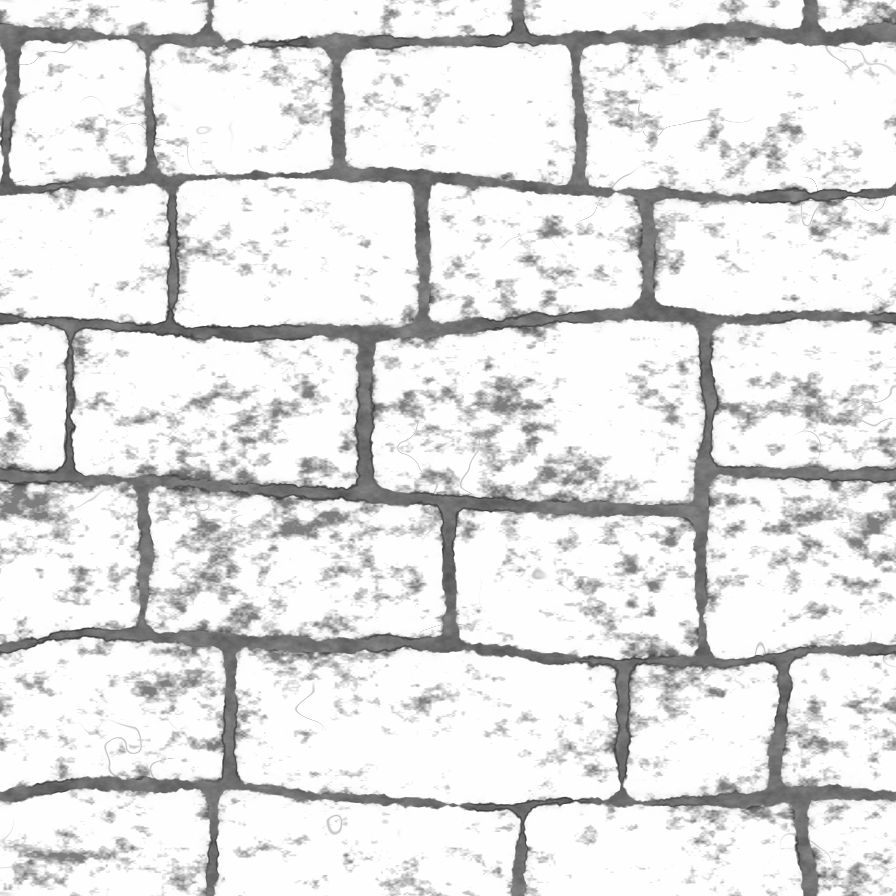
Reproduce this texture map procedurally as a three.js fragment shader.

```glsl
varying vec2 vUv;

#define STONE_WHITE 0.995
#define MORTAR_GREY 0.44
#define JOINT_MIN 0.0032
#define JOINT_MAX 0.0092
#define CORNER_RADIUS 0.022
#define WOBBLE 0.014
#define GRIME_START 0.175
#define GRIME_GAIN 1.25
#define EDGE_BLUR 0.0013
#define COURSES 6

float hash(vec2 p) {
  vec3 q = fract(p.xyx * 0.1031);
  q += dot(q, q.yzx + 33.33);
  return fract((q.x + q.y) * q.z);
}

// Value noise that tiles over the unit square
float noise(vec2 uv, vec2 cells) {
  vec2 p = uv * cells;
  vec2 i = floor(p);
  vec2 f = p - i;
  f = f * f * (3.0 - 2.0 * f);
  vec2 a = mod(i, cells);
  vec2 b = mod(i + 1.0, cells);
  vec2 seed = cells * 1.7;
  return mix(mix(hash(a + seed), hash(vec2(b.x, a.y) + seed), f.x),
             mix(hash(vec2(a.x, b.y) + seed), hash(b + seed), f.x), f.y);
}

float fbm(vec2 uv, vec2 cells) {
  float sum = 0.0, total = 0.0, weight = 1.0;
  for (int i = 0; i < 4; i++) {
    sum += weight * noise(uv, cells);
    total += weight;
    weight *= 0.7;
    cells *= 2.0;
  }
  return sum / total;
}

// Height of the bed joint under a course: base, swing, phase
float bedJoint(int course, float x) {
  if (course == 2) return 0.477 - 0.05 * fract(x - 0.786);
  vec3 bed = vec3(0.957, 0.005, 0.35);
  if (course == 0) bed = vec3(0.111, 0.008, 0.62);
  if (course == 1) bed = vec3(0.277, 0.013, 0.70);
  if (course == 3) bed = vec3(0.639, 0.009, 0.37);
  if (course == 4) bed = vec3(0.792, 0.013, 0.80);
  return bed.x - bed.y * cos(6.28319 * (x - bed.z));
}

// Upright joints of a course; a repeated value means three stones
vec4 uprightJoints(int course) {
  if (course == 0) return vec4(0.255, 0.694, 0.871, 0.871);
  if (course == 1) return vec4(0.159, 0.504, 0.787, 0.787);
  if (course == 2) return vec4(0.078, 0.409, 0.786, 0.786);
  if (course == 3) return vec4(0.191, 0.470, 0.723, 0.723);
  if (course == 4) return vec4(0.010, 0.169, 0.378, 0.647);
  return vec4(0.234, 0.579, 0.901, 0.901);
}

void main() {
  // Hand-cut wobble shared by all joints
  vec2 bend = vec2(noise(vUv, vec2(9.0, 13.0)), noise(vUv, vec2(11.0, 8.0)));
  vec2 p = fract(vUv + (bend - 0.5) * WOBBLE);

  // Course and distance to its bed joints
  int course = COURSES - 1;
  vec2 gap = vec2(1.0);
  for (int i = 0; i < COURSES; i++) {
    float rise = p.y - bedJoint(i, p.x);
    if (rise > 0.0) course = i;
    gap.y = min(gap.y, abs(fract(rise + 0.5) - 0.5));
  }

  // Stone within the course and distance to its upright joints
  vec4 uprights = uprightJoints(course);
  vec4 side = abs(fract(p.x - uprights + 0.5) - 0.5);
  gap.x = min(min(side.x, side.y), min(side.z, side.w));
  float stone = mod(dot(step(uprights, vec4(p.x)), vec4(1.0)), 4.0);
  float stoneTone = hash(vec2(stone + 3.0, float(course) * 5.0 + 7.0)) - 0.5;

  // Rounded stone outline with a ragged edge
  float inset = CORNER_RADIUS - length(max(CORNER_RADIUS - gap, 0.0));
  float ragged = (fbm(vUv, vec2(42.0)) - 0.5) * 0.012;
  float halfJoint = mix(JOINT_MIN, JOINT_MAX, noise(vUv, vec2(7.0, 10.0)));
  float edge = inset - halfJoint + ragged;
  float inStone = smoothstep(-EDGE_BLUR, EDGE_BLUR, edge);
  float depth = max(edge, 0.0);

  // Speckled grime in patches, denser towards the edges
  float patches = fbm(vUv, vec2(9.0, 11.0)) - 0.5;
  float specks = fbm(vUv, vec2(44.0, 66.0)) - 0.5;
  float grime = 1.1 * patches + 1.5 * specks + 0.08 * stoneTone;
  grime += 0.12 * exp(-depth / 0.010);
  float stain = min(max(grime - GRIME_START, 0.0) * GRIME_GAIN, 0.5);

  // Short chisel cracks and the soft shade at the stone edge
  float crackGate = smoothstep(0.62, 0.78, noise(vUv, vec2(12.0, 14.0)));
  float crackLine = abs(fbm(vUv, vec2(5.0, 6.0)) - 0.5);
  float crack = crackGate * (1.0 - smoothstep(0.0, 0.006, crackLine));
  float shade = 0.3 * exp(-depth / 0.0025) * smoothstep(-0.15, 0.2, specks + patches);
  float stoneGrey = STONE_WHITE - max(stain, 0.22 * crack) - shade;

  // Mottled mortar with a broken dark rim
  float rim = 1.0 - smoothstep(0.0, 0.0022, abs(edge + 0.0008));
  float rimGate = smoothstep(0.45, 0.65, noise(vUv, vec2(16.0, 20.0)));
  float mortarGrey = MORTAR_GREY + 0.28 * specks + 0.12 * patches;
  float grey = mix(mortarGrey, stoneGrey, inStone) - 0.16 * rim * rimGate;

  gl_FragColor = vec4(vec3(clamp(grey, 0.25, 1.0)), 1.0);
}
```
